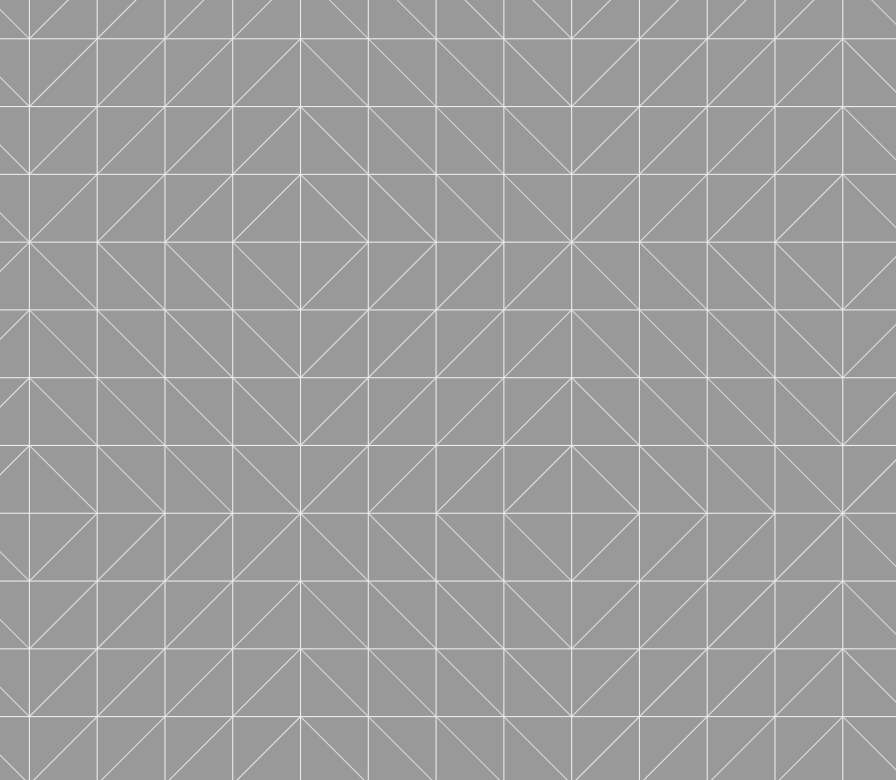
Give the GLSL for this pattern, as a WebGL 2 fragment shader.

```glsl
#version 300 es
precision highp float;
// Thin pale square grid on grey, with diagonals that flip direction in a checkerboard of 4 by 4 blocks.

uniform vec2 u_resolution;
out vec4 fragColor;

const vec3 GROUND = vec3(0.6);
const vec3 LINE = vec3(0.93);
const float CELL = 0.07565;                // cell side, in canvas widths
const vec2 BLOCK_CORNER = vec2(0.3354, 0.6003);
const float BLOCK_CELLS = 4.0;
const float LINE_WIDTH = 0.0158;           // in cells
const float RISING_STRENGTH = 0.88;
const float FALLING_STRENGTH = 0.76;

// Share of a pixel covered by a line at the given distance
float lineCoverage(float dist, float width, float pixel) {
    float overlap = 0.5 * (width + pixel) - dist;
    return clamp(overlap, 0.0, min(width, pixel)) / pixel;
}

// Distance to the nearest integer
float edgeDistance(float x) {
    return abs(fract(x + 0.5) - 0.5);
}

// Distance to the diagonal of a unit cell: rising or falling
float diagonalDistance(vec2 local, bool rising) {
    float offset = rising ? local.x - local.y : local.x + local.y - 1.0;
    return abs(offset) * 0.70711;
}

// Blocks alternate like a checkerboard
bool isRisingBlock(vec2 cells, float blockSize) {
    vec2 block = floor(cells / blockSize);
    return mod(block.x + block.y, 2.0) > 0.5;
}

void main() {
    vec2 cells = (gl_FragCoord.xy / u_resolution.x - BLOCK_CORNER) / CELL;
    float pixel = 1.0 / (u_resolution.x * CELL);

    // Square grid
    float vertical = lineCoverage(edgeDistance(cells.x), LINE_WIDTH, pixel);
    float horizontal = lineCoverage(edgeDistance(cells.y), LINE_WIDTH, pixel);

    // One diagonal per cell, falling ones fainter
    bool rising = isRisingBlock(cells, BLOCK_CELLS);
    float diagonal = lineCoverage(diagonalDistance(fract(cells), rising), LINE_WIDTH, pixel);
    diagonal *= rising ? RISING_STRENGTH : FALLING_STRENGTH;

    // Crossings add up to brighter nodes
    float ink = 1.0 - (1.0 - vertical) * (1.0 - horizontal) * (1.0 - diagonal);
    fragColor = vec4(mix(GROUND, LINE, ink), 1.0);
}
```
